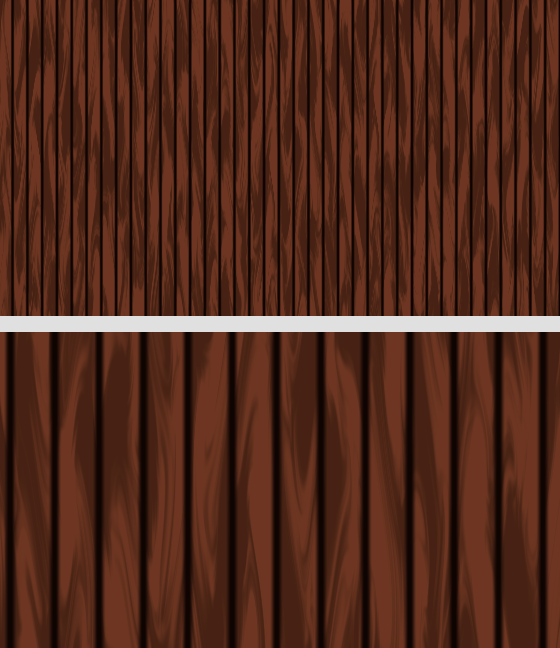
Top, the full canvas; bottom, a detail of the centre.
This texture is drawn by a Shadertoy shader. Its source:

```glsl
float hash(float n)
{
    return fract(sin(n * 127.1 + 3.7) * 4375.85);
}

// Layered sines, each layer bent by the one before it
float woodGrain(vec2 p)
{
    const mat2 turn = mat2(0.8, 0.6, -0.6, 0.8);
    float sum = 0.0;
    float weight = 0.55;
    for (int i = 0; i < 5; i++)
    {
        p += 0.75 * sin(1.3 * p.yx + vec2(0.4, 2.1) + float(i));
        sum += weight * sin(p.x) * cos(p.y);
        p = turn * p * 1.55 + 1.7;
        weight *= 0.65;
    }
    return sum;
}

void mainImage(out vec4 fragColor, in vec2 fragCoord)
{
    // One unit is the width of a plank
    vec2 pos = fragCoord / iResolution.y * 21.36 + vec2(0.15, 0.0);
    float plank = floor(pos.x);
    float across = fract(pos.x);

    // Long vertical figure, shifted on every plank
    vec2 shift = 60.0 * vec2(hash(plank), hash(plank + 51.0));
    float grain = woodGrain(vec2(across * 3.6, pos.y * 0.5) + shift);
    grain += 0.12 * (hash(plank + 97.0) - 0.5);

    vec3 darkWood = vec3(0.28, 0.135, 0.078);
    vec3 lightWood = vec3(0.43, 0.212, 0.132);
    vec3 color = mix(darkWood, lightWood, smoothstep(-0.32, 0.3, grain));

    // Soft dark groove between planks
    float seamDistance = min(across, 1.0 - across);
    vec3 groove = vec3(0.055, 0.014, 0.007);
    color = mix(groove, color, smoothstep(0.02, 0.16, seamDistance));

    fragColor = vec4(color, 1.0);
}
```
